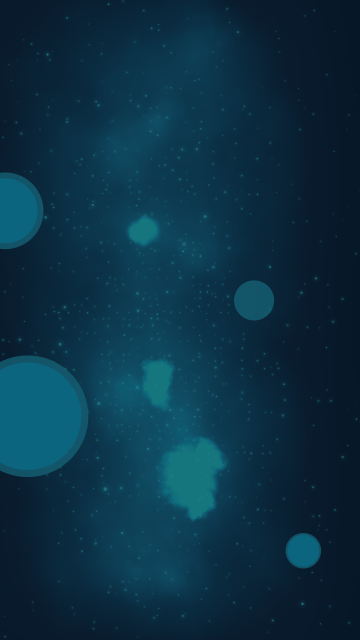
Write a WebGL 2 fragment shader that draws this background.

```glsl
#version 300 es
precision highp float;
// A teal nebula in a dark vignette, sprinkled with stars and overlaid with flat discs.
// Soft and solid clouds raise a brightness level, which a colour ramp turns into teal.
// Lengths are fractions of the canvas height, with the origin at the lower left.

uniform vec2 u_resolution;
out vec4 fragColor;

// Colour ramp, from deep space to cloud core
const vec3 RAMP[7] = vec3[7](
  vec3(0.024, 0.09, 0.155), vec3(0.035, 0.11, 0.18), vec3(0.04, 0.17, 0.25),
  vec3(0.05, 0.24, 0.33), vec3(0.06, 0.31, 0.40), vec3(0.05, 0.39, 0.47),
  vec3(0.09, 0.48, 0.50));
const vec3 STAR_COLOR = vec3(0.13, 0.53, 0.57);
const vec3 RIM_COLOR = vec3(0.08, 0.37, 0.45);
const vec3 DISC_COLOR = vec3(0.04, 0.40, 0.50);
const float RIM_ALPHA = 0.82;
const float DISC_ALPHA = 0.93;

const float BAND_X = 0.25;
const float BAND_LEVEL = 2.8;
const float GLOW_LEVEL = 0.9;
const float CORE_LEVEL = 5.8;
const float WARP = 0.035;

// Clouds: centre, radii
const vec4 GLOWS[11] = vec4[11](
  vec4(0.195, 0.766, 0.035, 0.04), vec4(0.247, 0.812, 0.03, 0.035),
  vec4(0.225, 0.635, 0.05, 0.045), vec4(0.312, 0.607, 0.035, 0.04),
  vec4(0.235, 0.40, 0.065, 0.065), vec4(0.275, 0.315, 0.055, 0.05),
  vec4(0.30, 0.25, 0.07, 0.085), vec4(0.21, 0.125, 0.06, 0.06),
  vec4(0.27, 0.10, 0.05, 0.05), vec4(0.31, 0.95, 0.05, 0.07),
  vec4(0.18, 0.385, 0.045, 0.05));
const vec4 CORES[5] = vec4[5](
  vec4(0.225, 0.638, 0.023, 0.020), vec4(0.247, 0.398, 0.024, 0.038),
  vec4(0.298, 0.258, 0.040, 0.045), vec4(0.326, 0.284, 0.024, 0.022),
  vec4(0.312, 0.218, 0.022, 0.026));
// Discs: centre, outer radius, inner radius (negative for none)
const vec4 DISCS[4] = vec4[4](
  vec4(0.008, 0.6706, 0.0599, 0.0508), vec4(0.043, 0.3496, 0.095, 0.084),
  vec4(0.397, 0.5306, 0.0313, -1.0), vec4(0.474, 0.1395, 0.0277, 0.0247));

float hash(vec2 p) {
  return fract(sin(dot(p, vec2(127.1, 311.7))) * 43758.5453);
}

float noise(vec2 p) {
  vec2 i = floor(p), f = fract(p);
  f = f * f * (3.0 - 2.0 * f);
  return mix(mix(hash(i), hash(i + vec2(1, 0)), f.x),
             mix(hash(i + vec2(0, 1)), hash(i + vec2(1, 1)), f.x), f.y);
}

float fbm(vec2 p) {
  float sum = 0.0, gain = 0.5;
  for (int i = 0; i < 5; i++) {
    sum += gain * noise(p);
    p = mat2(1.6, 1.2, -1.2, 1.6) * p + 7.3;
    gain *= 0.5;
  }
  return sum;
}

vec3 ramp(float level) {
  vec3 color = RAMP[0];
  for (int i = 1; i < 7; i++)
    color = mix(color, RAMP[i], clamp(level - float(i - 1), 0.0, 1.0));
  return color;
}

// Wide glow that fades towards all four sides
float band(vec2 p) {
  float x = p.x - BAND_X;
  float side = x / (x < 0.0 ? 0.25 : 0.23);
  float ends = 1.0 - 0.55 * pow(abs(2.0 * p.y - 1.0), 5.0);
  return exp(-side * side) * ends * mix(0.3, 1.0, smoothstep(0.56, 0.45, p.x));
}

float nebulaLevel(vec2 p) {
  vec2 warp = vec2(fbm(p * 22.0), fbm(p * 22.0 + 31.0)) - 0.48;
  vec2 q = p + WARP * warp;
  float level = band(p) * (BAND_LEVEL + 1.8 * (fbm(p * 9.0 + 4.0) - 0.48));
  for (int i = 0; i < 11; i++) {
    vec2 d = (q - GLOWS[i].xy) / GLOWS[i].zw;
    level += GLOW_LEVEL * exp(-dot(d, d)) * (0.5 + fbm(p * 30.0));
  }
  float core = 0.0;
  for (int i = 0; i < 5; i++) {
    float d = length((q - CORES[i].xy) / CORES[i].zw);
    core = max(core, smoothstep(1.3, 0.75, d + 0.5 * (fbm(p * 70.0) - 0.48)));
  }
  return mix(level, max(level, CORE_LEVEL), core);
}

// One jittered star per grid cell, kept where its hash is below the density
float stars(vec2 p, float cell, float radius, float density) {
  vec2 id = floor(p / cell);
  vec2 jitter = 0.25 + 0.5 * vec2(hash(id + 3.1), hash(id + 8.7));
  float d = length(p - (id + jitter) * cell);
  float size = radius * (0.6 + 0.6 * hash(id + 5.3));
  float edge = 0.7 / u_resolution.y;
  float dotLight = smoothstep(size + edge, size - edge, d);
  float halo = 0.25 * exp(-d * d / (6.0 * size * size));
  return step(hash(id), density) * (0.3 + 0.7 * hash(id + 1.9)) * max(dotLight, halo);
}

float cover(float d) {
  return clamp(0.5 - d * u_resolution.y, 0.0, 1.0);
}

void main() {
  vec2 p = gl_FragCoord.xy / u_resolution.y;
  vec3 color = ramp(nebulaLevel(p));

  // Stars, thickest along the band
  float crowd = exp(-pow((p.x - BAND_X) / 0.15, 2.0) - pow((p.y - 0.48) / 0.35, 2.0));
  float light = stars(p, 0.011, 0.0011, 0.04 + 0.36 * crowd);
  light = max(light, stars(p + 0.37, 0.023, 0.0017, 0.05 + 0.25 * crowd));
  light = max(light, stars(p + 0.71, 0.075, 0.0026, 0.05 + 0.3 * crowd));
  color = mix(color, STAR_COLOR, 0.75 * light);

  // Discs with translucent rims
  for (int i = 0; i < 4; i++) {
    float d = length(p - DISCS[i].xy);
    color = mix(color, RIM_COLOR, RIM_ALPHA * cover(d - DISCS[i].z));
    color = mix(color, DISC_COLOR, DISC_ALPHA * cover(d - DISCS[i].w));
  }
  fragColor = vec4(color, 1.0);
}
```
